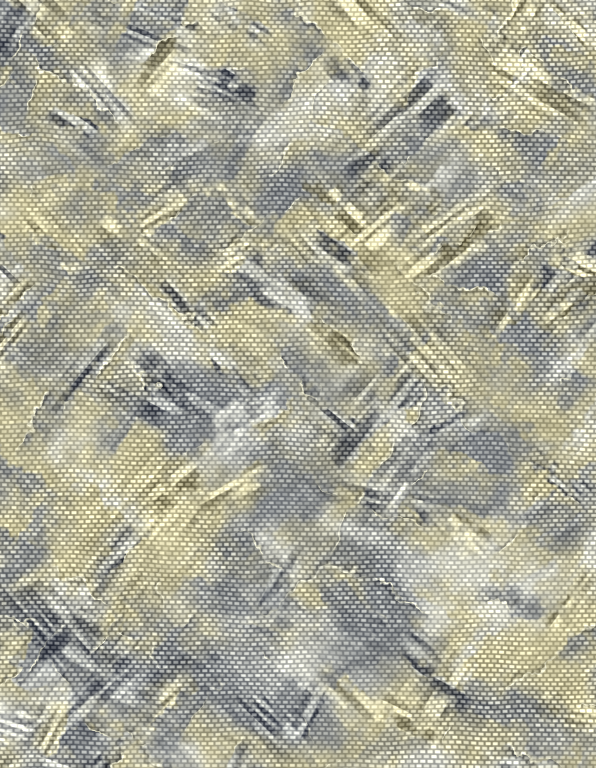
Reproduce this texture procedurally as a Shadertoy shader.

```glsl
// Trowelled plaster on coarse linen: cloudy sand, slate and pale paint,
// overlaid with scattered diagonal strokes that carry combed bristle marks
// and raised edges, then shaded by a fine staggered weave.

const vec3 SAND  = vec3(0.77, 0.745, 0.595);
const vec3 SLATE = vec3(0.515, 0.53, 0.54);
const vec3 PALE  = vec3(0.83, 0.835, 0.80);
const vec3 CREAM = vec3(0.95, 0.94, 0.83);
const vec2 THREAD = vec2(0.0092, 0.0059);  // weave pitch in canvas heights

float rand(vec2 p) {
    vec3 q = fract(vec3(p.xyx) * 0.1031);
    q += dot(q, q.yzx + 33.33);
    return fract((q.x + q.y) * q.z);
}

float noise(vec2 p) {
    vec2 i = floor(p), f = fract(p);
    f = f * f * (3.0 - 2.0 * f);
    return mix(mix(rand(i), rand(i + vec2(1, 0)), f.x),
               mix(rand(i + vec2(0, 1)), rand(i + vec2(1, 1)), f.x), f.y);
}

float fbm(vec2 p) {
    float sum = 0.0, amp = 0.53;
    for (int i = 0; i < 4; i++) {
        sum += amp * noise(p);
        p = mat2(1.6, 1.2, -1.2, 1.6) * p + 7.3;
        amp *= 0.5;
    }
    return sum;
}

vec2 turn(vec2 p, float a) {
    float c = cos(a), s = sin(a);
    return vec2(c * p.x + s * p.y, c * p.y - s * p.x);
}

// Soft clouds of the three paints
vec3 clouds(vec2 p) {
    vec2 warp = vec2(fbm(p * 6.0 + 3.0), fbm(p * 6.0 + 41.0)) - 0.5;
    vec2 q = p + 0.12 * warp;
    vec3 col = mix(SAND, SLATE, smoothstep(0.42, 0.64, fbm(q * 8.0 + 11.0)));
    return mix(col, PALE, 0.85 * smoothstep(0.52, 0.72, fbm(q * 9.0 + 70.0)));
}

// One stroke per cell: a sharp upper edge, a fading body, bristle marks
vec3 trowel(vec3 col, vec2 p, float size, float seed) {
    for (int j = -1; j <= 1; j++)
    for (int i = -1; i <= 1; i++) {
        vec2 cell = floor(p / size) + vec2(i, j);
        vec2 key = cell + seed;
        vec2 jitter = vec2(rand(key + 5.1), rand(key + 9.7));
        float lean = rand(key + 13.3) < 0.5 ? -0.55 : 0.8;
        float angle = lean + 0.7 * (rand(key + 17.9) - 0.5);
        if (rand(key + 19.0) < 0.5) angle += 3.14159;
        vec2 q = turn(p / size - cell - 0.2 - 0.6 * jitter, angle);

        float wobble = fbm(q * 3.5 + jitter * 90.0) - 0.5;
        float edge = q.y + 0.45 * wobble - 0.25;
        float reach = smoothstep(0.85, 0.3, abs(q.x) + 0.6 * wobble);
        float body = smoothstep(0.04, -0.04, edge) * smoothstep(-0.7, -0.1, edge) * reach;

        float pick = rand(key + 23.7);
        vec3 paint = pick < 0.43 ? SAND : pick < 0.83 ? SLATE : PALE;
        float worn = smoothstep(0.25, 0.6, noise(q * 6.0 + jitter * 50.0));
        col = mix(col, paint, body * mix(0.35, 0.8, worn));

        // Combed bristle marks along the stroke
        float bristle = noise(vec2(q.x * size * 14.0, q.y * size * 165.0) + jitter * 60.0);
        float combed = rand(key + 29.3) > 0.62 ? 0.5 : 0.08;
        col += CREAM * body * worn * combed * (smoothstep(0.3, 0.75, bristle) - 0.47);

        // Raised rim with a shadow beneath it
        float rim = edge * size;
        float broken = reach * smoothstep(0.45, 0.7, noise(q * 4.0 + jitter * 30.0));
        float raised = step(0.5, rand(key + 31.0)) * broken;
        col *= 1.0 - 0.22 * raised * smoothstep(0.005, 0.0, abs(rim + 0.004));
        col = mix(col, CREAM, 0.75 * raised * smoothstep(0.0026, 0.0004, abs(rim)));
    }
    return col;
}

// Staggered thread dashes, centred on zero
float weave(vec2 p) {
    vec2 sway = vec2(noise(p * 22.0), noise(p * 22.0 + 50.0)) - 0.5;
    vec2 c = (p + 0.004 * sway) / THREAD;
    c.x += 0.5 * mod(floor(c.y), 2.0);
    vec2 f = abs(fract(c) - 0.5);
    float dash = smoothstep(0.5, 0.2, f.x) * smoothstep(0.52, 0.12, f.y);
    return dash * mix(0.7, 1.3, rand(floor(c))) - 0.45;
}

void mainImage(out vec4 fragColor, in vec2 fragCoord) {
    vec2 p = fragCoord / iResolution.y;

    vec3 col = clouds(p);
    col = trowel(col, p, 0.23, 100.0);
    col = trowel(col, p + 0.37, 0.13, 300.0);
    col = trowel(col, p + 0.71, 0.075, 500.0);

    // Mottling, then the cloth showing through
    col *= 1.0 + 0.18 * (fbm(p * 45.0) - 0.5);
    float relief = mix(0.2, 0.42, noise(p * 14.0 + 20.0));
    col += weave(p) * relief * vec3(1.0, 0.99, 0.91);

    fragColor = vec4(clamp(col, 0.0, 1.0), 1.0);
}
```
